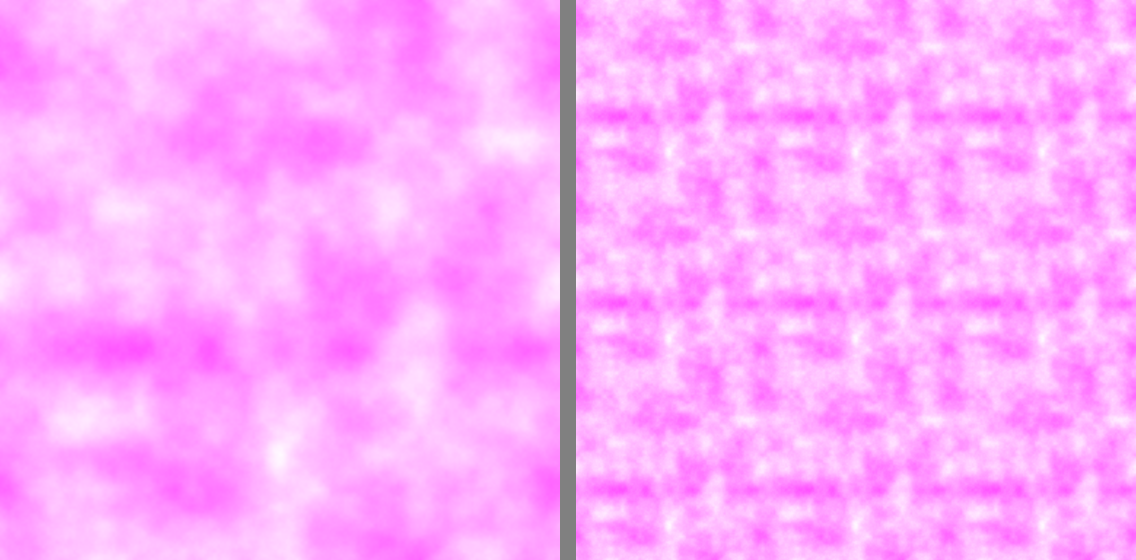
Left: one tile. Right: repeated 3 by 3.
Give the GLSL for this texture, as a WebGL 2 fragment shader.

```glsl
#version 300 es
precision highp float;
precision highp int;

uniform vec2 u_resolution;
out vec4 fragColor;

const int BASE_CELLS = 8;        // lattice cells across the tile, coarsest layer
const int OCTAVES = 6;
const float GAIN = 0.5;          // amplitude ratio between layers
const float MEAN_GREEN = 0.658;
const float CONTRAST = 0.81;
const uint SEED = 17u;

// Integer hash of a lattice point, from 0 to 1
float hash(ivec2 cell, uint layer) {
    uint h = uint(cell.x) * 73856093u ^ uint(cell.y) * 19349663u ^ (layer + SEED) * 83492791u;
    h = (h ^ (h >> 16)) * 0x7feb352du;
    h = (h ^ (h >> 15)) * 0x846ca68bu;
    h ^= h >> 16;
    return float(h >> 8) / 16777216.0;
}

// Value noise that wraps after a whole number of cells
float wrappedNoise(vec2 uv, int cells, uint layer) {
    vec2 p = uv * float(cells);
    ivec2 low = ivec2(floor(p)) % cells;
    ivec2 high = (low + 1) % cells;
    vec2 f = fract(p);
    vec2 blend = f * f * (3.0 - 2.0 * f);
    float bottom = mix(hash(low, layer), hash(ivec2(high.x, low.y), layer), blend.x);
    float top = mix(hash(ivec2(low.x, high.y), layer), hash(high, layer), blend.x);
    return mix(bottom, top, blend.y);
}

// Layered noise, normalised to 0..1
float clouds(vec2 uv) {
    float sum = 0.0;
    float total = 0.0;
    float amplitude = 1.0;
    int cells = BASE_CELLS;
    for (int i = 0; i < OCTAVES; i++) {
        sum += amplitude * wrappedNoise(uv, cells, uint(i));
        total += amplitude;
        amplitude *= GAIN;
        cells *= 2;
    }
    return sum / total;
}

void main() {
    vec2 uv = gl_FragCoord.xy / u_resolution;
    // Green alone varies, from magenta to near white
    float green = MEAN_GREEN + CONTRAST * (clouds(uv) - 0.5);
    fragColor = vec4(1.0, clamp(green, 0.0, 1.0), 1.0, 1.0);
}
```
